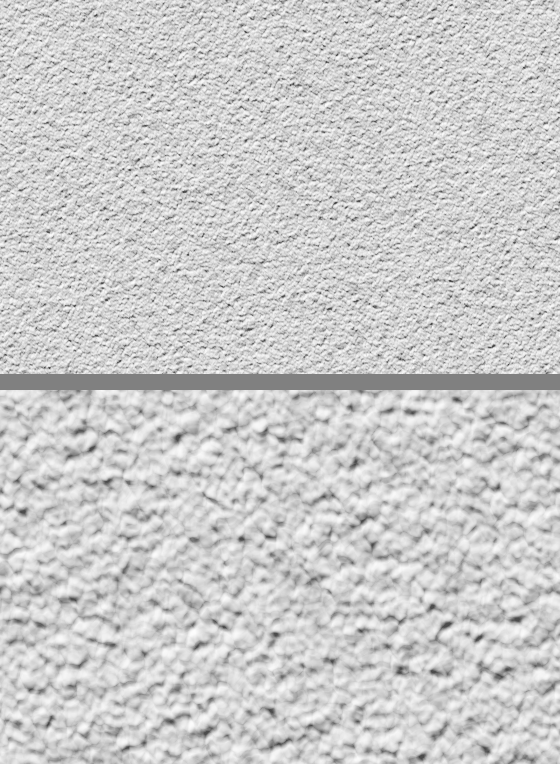
Top, the full canvas; bottom, a detail of the centre.
This texture is drawn by a WebGL 2 fragment shader. Its source:

```glsl
#version 300 es
precision highp float;

uniform vec2 u_resolution;
out vec4 fragColor;

// Integer hash: two random values in 0..1 per cell
vec2 hash2(vec2 cell) {
    uvec2 v = uvec2(ivec2(cell)) * 1664525u + 1013904223u;
    v.x += v.y * 1664525u;
    v.y += v.x * 1664525u;
    v ^= v >> 16u;
    v.x += v.y * 1664525u;
    v.y += v.x * 1664525u;
    v ^= v >> 16u;
    return vec2(v >> 8u) / 16777216.0;
}

vec2 rotate(vec2 p, float angle) {
    float c = cos(angle), s = sin(angle);
    return vec2(c * p.x + s * p.y, c * p.y - s * p.x);
}

float valueNoise(vec2 p) {
    vec2 cell = floor(p), f = fract(p);
    f = f * f * (3.0 - 2.0 * f);
    float low = mix(hash2(cell).x, hash2(cell + vec2(1, 0)).x, f.x);
    float high = mix(hash2(cell + vec2(0, 1)).x, hash2(cell + vec2(1, 1)).x, f.x);
    return mix(low, high, f.y);
}

// Rounded domes around scattered centres
float grainDomes(vec2 p) {
    vec2 cell = floor(p);
    float nearest = 4.0;
    for (int y = -1; y <= 1; y++) {
        for (int x = -1; x <= 1; x++) {
            vec2 neighbour = cell + vec2(x, y);
            vec2 toCentre = neighbour + hash2(neighbour) - p;
            nearest = min(nearest, dot(toCentre, toCentre));
        }
    }
    return 1.0 - nearest;
}

// Plaster relief: two sizes of grain over lumps, with a gritty surface
float reliefHeight(vec2 p) {
    float lumps = valueNoise(rotate(p, 0.6) * vec2(74.0, 92.0) + 19.0);
    float grit = valueNoise(rotate(p, -0.5) * 180.0 + 53.0);
    vec2 bent = rotate(p, 0.3) + 0.005 * (vec2(lumps, grit) - 0.5);
    float coarse = grainDomes(bent * vec2(94.0, 106.0));
    float fine = grainDomes(rotate(bent, 0.8) * 155.0 + 37.0);
    return 0.8 * coarse + 0.4 * fine + 0.9 * lumps + 0.5 * grit;
}

// Depth of the shadow cast by higher grains towards the light
float castShadow(vec2 p, float height, vec2 lightStep, float rise) {
    float depth = 0.0;
    for (int i = 1; i <= 2; i++) {
        float k = float(i);
        depth = max(depth, reliefHeight(p + lightStep * k) - height - rise * k);
    }
    return depth;
}

// Small hollows, slightly drawn out along the trowel strokes
float hollows(vec2 p, float strokeAngle) {
    float strokes = valueNoise(rotate(p, strokeAngle) * vec2(60.0, 84.0) + 7.0);
    float patches = valueNoise(rotate(p, 0.9) * 9.0 + 31.0);
    return smoothstep(0.58, 0.92, strokes) * mix(0.5, 1.5, patches);
}

// Grey tone with a longer dark tail and compressed highlights
float plasterTone(float light) {
    return 0.814 + 0.1 * light - 0.014 * light * light;
}

void main() {
    vec2 p = gl_FragCoord.xy / u_resolution.y;
    const vec2 lightStep = vec2(-0.0013, 0.0052);
    const float meanHeight = 1.57;

    // Light from above, dimmed in the gaps between grains
    float height = reliefHeight(p);
    float slope = height - reliefHeight(p + lightStep);
    float light = 2.5 * slope + 0.6 * (height - meanHeight);
    light -= 0.9 * castShadow(p, height, lightStep, 0.25);

    // Hollows and faint unevenness of the coat
    light += 0.14 - 0.6 * hollows(p, 0.5);
    light += 0.12 * (valueNoise(rotate(p, 0.4) * vec2(3.0, 5.0) + 11.0) - 0.5);

    fragColor = vec4(vec3(clamp(plasterTone(clamp(light, -3.5, 3.5)), 0.0, 1.0)), 1.0);
}
```
